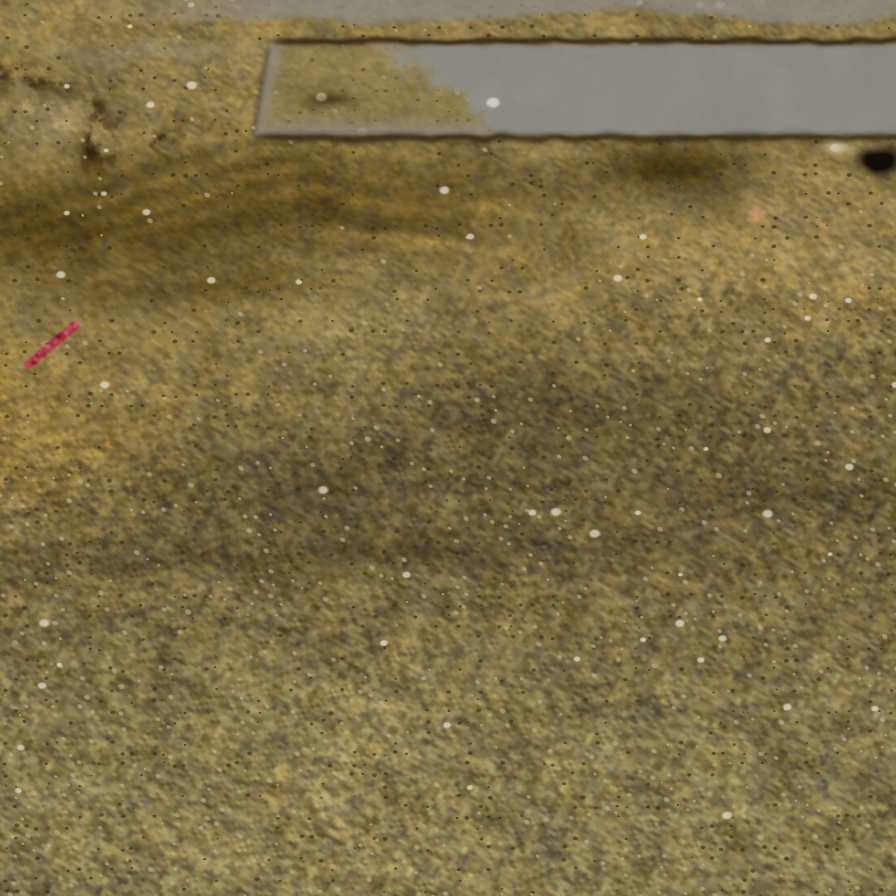
Reproduce this texture procedurally as a WebGL 1 fragment shader.

```glsl
precision highp float;
uniform vec2 u_resolution;

float hash(vec2 p) {
  return fract(sin(dot(p, vec2(127.1, 311.7))) * 43758.5453);
}

float noise(vec2 p) {
  vec2 i = floor(p), f = fract(p);
  f = f * f * (3.0 - 2.0 * f);
  return mix(mix(hash(i), hash(i + vec2(1, 0)), f.x),
             mix(hash(i + vec2(0, 1)), hash(i + vec2(1, 1)), f.x), f.y);
}

float fbm(vec2 p) {
  float sum = 0.0, gain = 0.5;
  for (int i = 0; i < 5; i++) {
    sum += gain * noise(p);
    p = mat2(0.8, 0.6, -0.6, 0.8) * p * 2.03 + 7.3;
    gain *= 0.5;
  }
  return sum;
}

// Soft elliptical patch
float blob(vec2 p, vec2 centre, vec2 radius) {
  vec2 d = (p - centre) / radius;
  return exp(-dot(d, d));
}

float segment(vec2 p, vec2 a, vec2 b) {
  vec2 d = b - a;
  return length(p - a - d * clamp(dot(p - a, d) / dot(d, d), 0.0, 1.0));
}

// One randomly placed speck in some of the grid cells
float specks(vec2 p, float scale, float density) {
  vec2 q = p * scale, cell = floor(q);
  vec2 centre = 0.3 + 0.4 * vec2(hash(cell + 3.1), hash(cell + 8.7));
  float radius = 0.12 + 0.17 * hash(cell + 5.5);
  float d = length((fract(q) - centre) * vec2(0.85, 1.1));
  return (1.0 - smoothstep(radius * 0.4, radius, d)) * step(1.0 - density, hash(cell + 1.9));
}

vec3 soil(vec2 p, vec2 w) {
  // Broad tones from the gravel up to the packed earth
  vec3 c = mix(vec3(0.51, 0.46, 0.30), vec3(0.46, 0.40, 0.25), smoothstep(0.15, 0.4, w.y));
  c = mix(c, vec3(0.55, 0.47, 0.28), smoothstep(0.5, 0.68, w.y + 0.12 * (0.5 - w.x)));
  c = mix(c, vec3(0.60, 0.53, 0.34), 0.7 * blob(w, vec2(0.40, 0.64), vec2(0.10, 0.06)));
  c = mix(c, vec3(0.60, 0.49, 0.25), 0.8 * blob(w, vec2(0.02, 0.51), vec2(0.16, 0.09)));
  c = mix(c, vec3(0.60, 0.53, 0.34), 0.6 * blob(w, vec2(0.38, 0.08), vec2(0.16, 0.11)));
  c = mix(c, vec3(0.61, 0.52, 0.32), 0.6 * blob(w, vec2(0.95, 0.73), vec2(0.20, 0.10)));

  // Damp and shaded areas
  c *= 1.0 - 0.20 * blob(w, vec2(0.62, 0.54), vec2(0.20, 0.06));
  c *= 1.0 - 0.18 * blob(w, vec2(0.32, 0.46), vec2(0.18, 0.05));
  c *= 1.0 - 0.20 * blob(w, vec2(0.40, 0.385), vec2(0.42, 0.025));
  c *= 1.0 - 0.20 * blob(w, vec2(0.92, 0.45), vec2(0.22, 0.03));
  vec3 damp = vec3(0.31, 0.24, 0.08);
  c = mix(c, damp, 0.85 * blob(w, vec2(0.06, 0.755), vec2(0.27, 0.065)));
  c = mix(c, damp, 0.65 * blob(w, vec2(0.38, 0.785), vec2(0.22, 0.055)));
  c = mix(c, damp, 0.55 * blob(w, vec2(0.24, 0.675), vec2(0.14, 0.022)));
  c = mix(c, damp * 0.75, 0.85 * blob(w, vec2(0.77, 0.805), vec2(0.09, 0.035)));

  // Curved ruts
  float across = w.y - 0.06 * sin(w.x * 5.0 - 0.4);
  float ruts = noise(vec2(w.x * 5.0, across * 75.0)) - 0.5;
  c *= 1.0 + 0.45 * ruts * blob(p, vec2(0.25, 0.765), vec2(0.42, 0.07));

  // Pale crust and dark clumps at upper left
  c = mix(c, vec3(0.63, 0.56, 0.41), 0.7 * blob(w, vec2(0.06, 0.87), vec2(0.05, 0.03)));
  float clump = blob(w, vec2(0.02, 0.907), vec2(0.06, 0.018))
              + blob(w, vec2(0.16, 0.846), vec2(0.06, 0.03))
              + blob(w, vec2(0.105, 0.865), vec2(0.012, 0.04));
  return mix(c, vec3(0.19, 0.14, 0.06), min(clump, 1.0) * smoothstep(0.35, 0.6, fbm(p * 38.0)));
}

void main() {
  vec2 p = gl_FragCoord.xy / u_resolution;
  vec2 w = p + 0.07 * (vec2(fbm(p * 9.0), fbm(p * 9.0 + 31.0)) - 0.48) * vec2(1.0, 0.6);
  vec3 c = soil(p, w);

  // Slanted grit, coarser and stronger on the gravel
  vec2 g = mat2(0.88, 0.48, -0.48, 0.88) * p;
  float gravel = 1.0 - smoothstep(0.5, 0.72, w.y + 0.15 * (0.5 - w.x));
  float grit = noise(g * vec2(95, 150)) + noise(g * vec2(190, 260) + 17.0) - 1.0;
  c *= 1.0 + grit * mix(0.22, 0.38, gravel) + 0.35 * (fbm(p * vec2(22, 30)) - 0.48);
  c += 0.035 * (noise(p * 85.0 + 41.0) - 0.5) * vec3(1.0, 0.2, -1.6);
  c = mix(c, vec3(0.23, 0.18, 0.08), 0.65 * specks(p, 85.0, 0.16));
  c = mix(c, vec3(0.72, 0.69, 0.56), 0.65 * specks(g, 72.0, 0.04 + 0.14 * gravel));
  c = mix(c, vec3(0.86, 0.84, 0.76), 0.8 * specks(p + 0.37, 42.0, 0.035));

  // Concrete strip along the top, with a band of sand
  vec3 concrete = vec3(0.55, 0.54, 0.51) + 0.05 * (fbm(p * 30.0) - 0.48);
  float strip = smoothstep(0.972, 0.986, w.y) * smoothstep(0.05, 0.35, w.x);
  strip = max(strip, 0.45 * blob(w, vec2(0.17, 0.94), vec2(0.11, 0.012)));
  c = mix(c, concrete, 0.8 * strip);

  // Slab, with sand spilled over its left end
  float left = 0.283 + 0.17 * (p.y - 0.85);
  float slab = smoothstep(left - 0.003, left + 0.003, p.x)
             * smoothstep(0.847, 0.851, p.y) * (1.0 - smoothstep(0.948, 0.953, p.y));
  float spill = w.x - 0.56 + 1.25 * (w.y - 0.85);
  float bare = smoothstep(-0.04, 0.025, spill + 0.12 * (fbm(p * 45.0) - 0.48));
  bare = max(bare, 0.75 * (1.0 - smoothstep(0.0, 0.025, min(p.x - left, p.y - 0.85))));
  vec3 top = mix(c * 0.6 + vec3(0.22, 0.20, 0.13), concrete, bare);
  top = mix(top, vec3(0.25, 0.20, 0.10), 0.8 * blob(w, vec2(0.37, 0.885), vec2(0.022, 0.009)));
  top += 0.25 * specks(p, 32.0, 0.05);
  c = mix(c, top, slab);

  // Shadowed joints around the slab
  float ragged = 0.005 * (noise(p * 50.0) - 0.5);
  float joint = blob(vec2(0.0, p.y + ragged), vec2(0.0, 0.954), vec2(1.0, 0.004))
              + 0.9 * blob(vec2(0.0, p.y + ragged), vec2(0.0, 0.846), vec2(1.0, 0.005));
  joint *= smoothstep(left - 0.01, left + 0.02, p.x);
  joint += 0.4 * blob(vec2(p.x, 0.0), vec2(left, 0.0), vec2(0.004, 1.0))
         * smoothstep(0.845, 0.86, p.y) * (1.0 - smoothstep(0.94, 0.955, p.y));
  c = mix(c, vec3(0.17, 0.13, 0.07), 0.8 * min(joint, 1.0));

  // Hole, pale stones beside it, and a pink stick
  c = mix(c, vec3(0.07, 0.05, 0.03), min(1.0, 1.4 * blob(w, vec2(0.985, 0.825), vec2(0.022, 0.016))));
  c = mix(c, vec3(0.80, 0.74, 0.62), 0.9 * blob(p, vec2(0.935, 0.835), vec2(0.014, 0.007)));
  c = mix(c, vec3(0.78, 0.58, 0.40), blob(p, vec2(0.843, 0.76), vec2(0.008, 0.01)));
  float stick = segment(p, vec2(0.032, 0.593), vec2(0.084, 0.637));
  c = mix(c, vec3(0.68, 0.25, 0.31) + 0.2 * grit, 1.0 - smoothstep(0.003, 0.0065, stick));

  gl_FragColor = vec4(clamp(c, 0.0, 1.0), 1.0);
}
```
